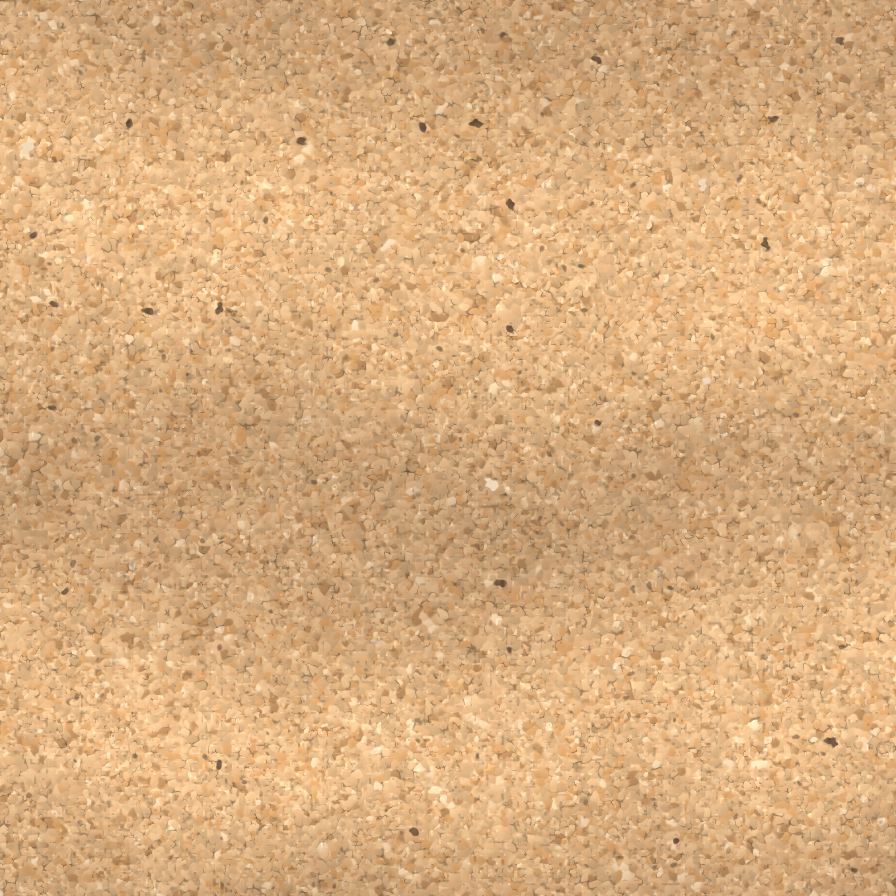
Write a three.js fragment shader that draws this texture.

```glsl
// Warm beach sand: packed fine grains, soft ripple shading, dark specks and pale shell chips.
varying vec2 vUv;

float hash(vec2 p) {
  return fract(sin(dot(p, vec2(127.1, 311.7))) * 43758.5453);
}

vec2 hash2(vec2 p) {
  return vec2(hash(p), hash(p + 57.3));
}

float noise(vec2 p) {
  vec2 i = floor(p), f = fract(p);
  f = f * f * (3.0 - 2.0 * f);
  return mix(mix(hash(i), hash(i + vec2(1.0, 0.0)), f.x),
             mix(hash(i + vec2(0.0, 1.0)), hash(i + 1.0), f.x), f.y);
}

float fbm(vec2 p) {
  float sum = 0.0, amp = 0.5;
  for (int i = 0; i < 4; i++) {
    sum += amp * noise(p);
    p = p * 2.03 + 17.1;
    amp *= 0.5;
  }
  return sum / 0.9375;
}

mat2 rotation(float a) {
  return mat2(cos(a), -sin(a), sin(a), cos(a));
}

// Colour of one grain, chosen by a random value
vec3 grainColor(float pick) {
  vec3 c = vec3(0.88, 0.70, 0.51);
  c = mix(c, vec3(0.92, 0.755, 0.565), step(0.30, pick));
  c = mix(c, vec3(0.82, 0.665, 0.49), step(0.56, pick));
  c = mix(c, vec3(0.85, 0.64, 0.42), step(0.77, pick));
  c = mix(c, vec3(0.73, 0.55, 0.37), step(0.90, pick));
  return mix(c, vec3(0.98, 0.85, 0.69), step(0.95, pick));
}

// Packed irregular grains: softly blended cells with a few shadowed gaps
vec3 grains(vec2 p) {
  vec2 cell = floor(p);
  vec3 sum = vec3(0.0);
  float total = 0.0, nearest = 9.0, second = 9.0;
  for (int y = -1; y <= 1; y++) {
    for (int x = -1; x <= 1; x++) {
      vec2 id = cell + vec2(float(x), float(y));
      vec2 offset = p - id - 0.1 - 0.8 * hash2(id);
      vec2 q = rotation(6.283 * hash(id + 9.7)) * offset;
      float d = length(q * vec2(0.8, 1.3));
      float weight = exp(-11.0 * d);
      float facet = 1.0 + 0.07 * dot(offset, vec2(-0.5, 0.9));
      facet += 0.05 * (hash(id + 31.9) - 0.5);
      sum += weight * facet * grainColor(hash(id + 73.1));
      total += weight;
      second = min(second, max(nearest, d));
      nearest = min(nearest, d);
    }
  }
  float gap = 1.0 - smoothstep(0.0, 0.4, second - nearest);
  gap *= smoothstep(0.4, 0.8, nearest) * smoothstep(0.45, 0.8, noise(p * 0.9 + 5.0));
  return sum / total * (1.0 - 0.32 * gap);
}

// Coverage of sparse ragged ellipses, one at most per grid cell
float flecks(vec2 uv, float count, float chance, float size, float seed) {
  vec2 p = uv * count, id = floor(p) + seed;
  vec2 q = fract(p) - 0.25 - 0.5 * hash2(id);
  q = rotation(6.283 * hash(id + 5.3)) * q / count;
  float radius = size * mix(0.5, 1.0, hash(id + 11.9));
  float d = length(q * vec2(0.85, 1.3)) - radius;
  d += radius * 0.9 * (noise(uv * 260.0 + seed) - 0.5);
  return (1.0 - smoothstep(-0.0016, 0.0014, d)) * step(hash(id + 23.7), chance);
}

void main() {
  // Large and small grains mixed in patches, edges made ragged
  vec2 ragged = vec2(noise(vUv * 190.0), noise(vUv * 190.0 + 40.0));
  vec2 warped = vUv + 0.0035 * ragged;
  vec3 coarse = grains(warped * 112.0);
  vec3 fine = grains(warped * 185.0 + 300.0);
  vec3 sand = mix(coarse, fine, smoothstep(0.3, 0.75, noise(vUv * 75.0 + 8.0)));

  // Dark crevices and tiny glints
  float grit = noise(vUv * 230.0 + 90.0);
  sand *= 1.0 - 0.17 * smoothstep(0.74, 0.96, grit);
  sand += vec3(0.10, 0.11, 0.11) * smoothstep(0.78, 0.97, noise(vUv * 220.0 + 510.0));

  // Broad slanting ripples of light and shade
  float drift = fbm(vUv * vec2(2.2, 3.0) + 4.0) - 0.5;
  float ripple = cos((vUv.y - 0.71 - 0.03 * vUv.x + 0.25 * drift) * 11.4);
  float light = 0.53 + 0.38 * ripple + 0.6 * (fbm(vUv * 7.0 + 20.0) - 0.5);
  sand *= mix(vec3(0.885, 0.88, 0.88), vec3(1.09, 1.09, 1.085), clamp(light, 0.0, 1.0));

  // Mineral specks and shell chips
  vec3 mineral = vec3(0.38, 0.30, 0.23) * (0.75 + 0.5 * grit);
  sand = mix(sand, mineral, 0.55 * flecks(vUv, 42.0, 0.08, 0.0034, 3.0));
  sand = mix(sand, mineral, 0.85 * flecks(vUv, 10.0, 0.24, 0.0058, 41.0));
  sand = mix(sand, vec3(0.95, 0.87, 0.76), 0.9 * flecks(vUv, 8.0, 0.08, 0.0085, 83.0));

  gl_FragColor = vec4(clamp(sand, 0.0, 1.0), 1.0);
}
```
